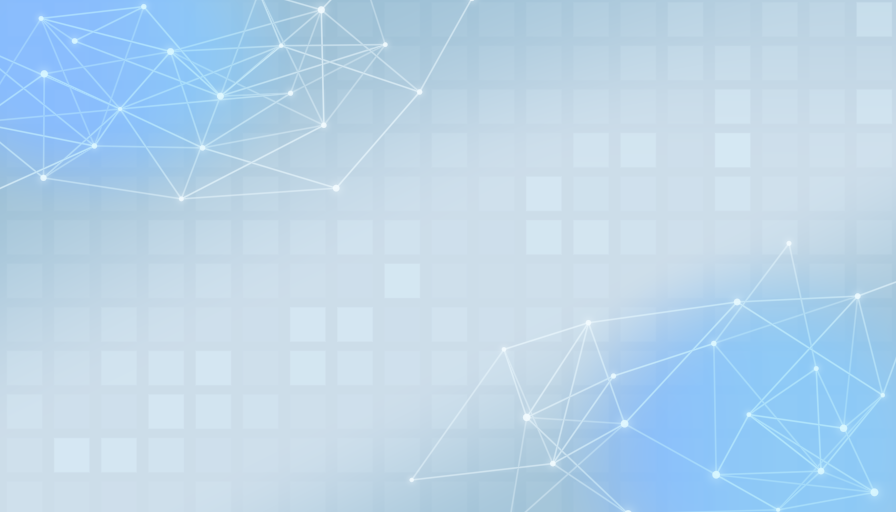
Give the GLSL for this background, as a Shadertoy shader.

```glsl
#define TILE_PITCH vec2(0.0922, 0.0851)
#define TILE_HALF vec2(0.0345, 0.0335)
#define TILE_ORIGIN vec2(0.048, 0.038)
#define NODES 24
#define REACH 0.34
#define LINK_CHANCE 0.5
#define LINE_WIDTH 0.0012
#define DOT_RADIUS 0.0065

const vec3 SHADE = vec3(0.61, 0.75, 0.835);
const vec3 MIST = vec3(0.80, 0.865, 0.915);
const vec3 TILE = vec3(0.86, 0.94, 0.98);
const vec3 AZURE = vec3(0.53, 0.735, 1.0);
const vec3 SKY = vec3(0.55, 0.79, 0.97);
const vec3 THREAD = vec3(0.77, 0.96, 1.0);

float hash(vec2 p) {
    vec3 q = fract(vec3(p.xyx) * 0.1031);
    q += dot(q, q.yzx + 33.33);
    return fract((q.x + q.y) * q.z);
}

float segmentDistance(vec2 p, vec2 a, vec2 b) {
    vec2 along = b - a;
    float t = clamp(dot(p - a, along) / dot(along, along), 0.0, 1.0);
    return length(p - a - along * t);
}

// Pale diagonal band between two darker sides
vec3 backdrop(vec2 p) {
    float d = dot(p, vec2(0.447, 0.894));
    float band = smoothstep(0.25, 0.78, d) * (1.0 - 0.9 * smoothstep(1.02, 1.38, d));
    band *= mix(0.6, 1.0, smoothstep(-0.05, 0.32, p.y));
    return mix(SHADE, MIST, band);
}

// Opacity of the tile grid, strongest along a diagonal ridge
float tiles(vec2 p, float px) {
    vec2 grid = (p - TILE_ORIGIN) / TILE_PITCH;
    vec2 cell = floor(grid + 0.5);
    vec2 edge = abs(grid - cell) * TILE_PITCH - TILE_HALF;
    float cover = 1.0 - smoothstep(-px, px, max(edge.x, edge.y));
    float ridge = cell.y - 10.2 + 0.5 * cell.x;
    float strength = hash(cell + 7.0);
    float wide = exp(-ridge * ridge / 12.0);
    float crest = exp(-ridge * ridge / 1.2) * step(0.5, strength);
    return cover * (0.07 + 0.28 * strength * wide + 0.28 * crest);
}

float glow(vec2 p, vec2 center, vec2 radius) {
    return 1.0 - smoothstep(0.42, 1.08, length((p - center) / radius));
}

// Fan of points around a corner, denser near it
vec2 nodePosition(int i, float seed, vec2 extent) {
    float n = float(i);
    float radius = pow((n + 0.7) / float(NODES), 0.62);
    float angle = mix(-0.22, 1.75, fract(n * 0.618 + seed));
    vec2 jitter = vec2(hash(vec2(n, seed)), hash(vec2(seed, n + 5.0))) - 0.5;
    return extent * (radius * vec2(cos(angle), sin(angle)) + 0.09 * jitter);
}

// Threads in x, dots in y
vec2 network(vec2 p, float seed, vec2 extent, float px) {
    vec2 result = vec2(0.0);
    if (length(p / extent) > 1.25) return result;
    vec2 nodes[NODES];
    for (int i = 0; i < NODES; i++) nodes[i] = nodePosition(i, seed, extent);
    for (int i = 0; i < NODES; i++) {
        vec2 a = nodes[i];
        float size = DOT_RADIUS * mix(0.65, 1.25, hash(vec2(float(i), seed + 3.0)));
        float d = length(p - a);
        result.y = max(result.y, 1.0 - smoothstep(size - px, size + px, d));
        result.y = max(result.y, 0.3 * exp(-d * d / (4.0 * size * size)));
        for (int j = 0; j < i; j++) {
            vec2 b = nodes[j];
            float pick = hash(vec2(float(i), float(j)) + seed * 10.0);
            if (pick > LINK_CHANCE || distance(a, b) > REACH) continue;
            float line = segmentDistance(p, a, b);
            float cover = 1.0 - smoothstep(0.0, LINE_WIDTH + px, line);
            result.x = max(result.x, cover * mix(0.9, 0.45, pick / LINK_CHANCE));
        }
    }
    return result;
}

void mainImage(out vec4 fragColor, in vec2 fragCoord) {
    // Height units, measured from the top left and from the bottom right
    float px = 1.0 / iResolution.y;
    float aspect = iResolution.x * px;
    vec2 top = vec2(fragCoord.x * px, 1.0 - fragCoord.y * px);
    vec2 low = vec2(aspect, 1.0) - top;

    // Backdrop with blue corner glows
    vec3 color = backdrop(top);
    float topGlow = glow(top, vec2(0.18, 0.10), vec2(0.43, 0.31));
    float lowGlow = glow(low, vec2(0.24, 0.12), vec2(0.43, 0.39));
    color = mix(color, mix(AZURE, SKY, smoothstep(0.1, 0.5, top.x)), 0.95 * topGlow);
    color = mix(color, mix(SKY, AZURE, smoothstep(0.2, 0.6, low.x)), 0.95 * lowGlow);

    // Tiles fade inside the glows
    float veil = 1.0 - 0.75 * max(topGlow, lowGlow);
    color = mix(color, TILE, tiles(top, px) * veil);

    // Linked points in both corners
    vec2 net = max(network(top, 0.37, vec2(1.03, 0.44), px),
                   network(low, 0.81, vec2(1.0, 0.58), px));
    vec3 thread = mix(vec3(0.93, 0.98, 1.0), THREAD, max(topGlow, lowGlow));
    color = mix(color, thread, 0.75 * net.x);
    color = mix(color, mix(thread, vec3(1.0), 0.4), 0.9 * net.y);
    fragColor = vec4(color, 1.0);
}
```
